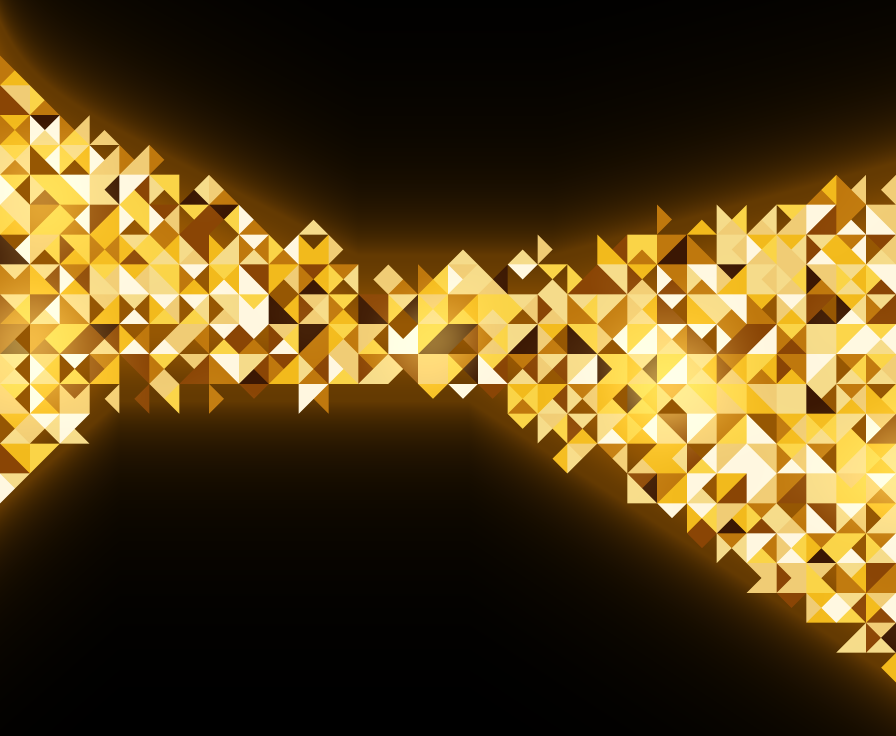
This background is drawn by a WebGL 2 fragment shader. Its source:

```glsl
#version 300 es
precision highp float;

uniform vec2 u_resolution;
out vec4 outColor;

const float COLUMNS = 30.0;
const float ROW_SHIFT = 0.79;
const int SAMPLES = 3;

const vec3 AMBER = vec3(1.0, 0.58, 0.02);
const vec3 HIGHLIGHT = vec3(1.0, 0.86, 0.42);
const vec3 GOLDS[8] = vec3[8](
    vec3(1.0, 0.97, 0.88), vec3(0.96, 0.86, 0.54),
    vec3(0.98, 0.83, 0.28), vec3(0.95, 0.73, 0.11),
    vec3(0.75, 0.47, 0.05), vec3(0.54, 0.27, 0.02),
    vec3(0.94, 0.80, 0.46), vec3(0.23, 0.09, 0.01));

float hash(vec3 p) {
    p = fract(p * vec3(0.1031, 0.1030, 0.0973));
    p += dot(p, p.yzx + 33.33);
    return fract((p.x + p.y) * p.z);
}

vec2 gradientAt(vec2 corner) {
    float angle = 6.2832 * hash(vec3(corner, 7.0));
    return vec2(cos(angle), sin(angle));
}

float gradientNoise(vec2 p) {
    vec2 i = floor(p), f = fract(p);
    vec2 u = f * f * (3.0 - 2.0 * f);
    float a = dot(gradientAt(i), f);
    float b = dot(gradientAt(i + vec2(1, 0)), f - vec2(1, 0));
    float c = dot(gradientAt(i + vec2(0, 1)), f - vec2(0, 1));
    float d = dot(gradientAt(i + vec2(1, 1)), f - vec2(1, 1));
    return mix(mix(a, b, u.x), mix(c, d, u.x), u.y);
}

// Outline of the ribbon, in cells above the lower edge
float ribbonTop(float x) {
    return 16.1 + 0.52 * max(12.0 - x, 0.0) + 1.6 * exp(-x)
         + 0.27 * max(x - 18.5, 0.0);
}

float ribbonBottom(float x) {
    return 11.2 - 0.88 * max(4.0 - x, 0.0) - 0.65 * max(x - 15.7, 0.0);
}

// Positive inside the ribbon, negative outside
float ribbonDepth(vec2 p) {
    return min(ribbonTop(p.x) - p.y, p.y - ribbonBottom(p.x));
}

// Warm haze around and behind the tiles
vec3 haze(float depth) {
    float outside = max(-depth, 0.0);
    float strength = 0.24 * exp(-0.9 * outside) + 0.15 * exp(-0.32 * outside)
                   + 0.2 * smoothstep(0.0, 2.5, depth);
    strength *= 1.0 - smoothstep(5.0, 12.0, outside);
    return AMBER * strength;
}

float spot(vec2 p, vec2 center, float radius) {
    vec2 q = (p - center) / radius;
    return exp(-dot(q, q));
}

// Bright patches along the ribbon
float sheen(vec2 p) {
    return spot(p, vec2(1.0, 13.0), 2.0) + 0.6 * spot(p, vec2(1.5, 18.0), 1.8)
         + 0.7 * spot(p, vec2(14.5, 13.2), 1.6) + spot(p, vec2(22.3, 11.8), 2.0)
         + 0.8 * spot(p, vec2(30.0, 9.0), 2.0);
}

// Each cell is cut by both diagonals: xy = outward direction, z = quarter index
vec3 quarter(vec2 f) {
    vec2 c = f - 0.5;
    if (abs(c.x) > abs(c.y)) return c.x > 0.0 ? vec3(1, 0, 0) : vec3(-1, 0, 2);
    return c.y > 0.0 ? vec3(0, 1, 1) : vec3(0, -1, 3);
}

vec3 scene(vec2 p) {
    vec3 color = haze(ribbonDepth(p));
    vec2 grid = p - vec2(0.0, ROW_SHIFT);
    vec2 cell = floor(grid);
    vec3 side = quarter(grid - cell);

    // Tiles thin out towards a ragged outline
    vec2 tileCenter = cell + vec2(0.5, 0.5 + ROW_SHIFT) + side.xy / 3.0;
    float ragged = ribbonDepth(tileCenter) + 0.8 * gradientNoise(tileCenter * 0.7);
    float coverage = 0.93 * smoothstep(-0.3, 1.2, ragged);
    if (hash(vec3(cell, side.z + 11.0)) > coverage) return color;

    // Some cells join neighbouring quarters into half squares
    float turn = floor(2.0 * hash(vec3(cell, 31.0)));
    float joined = floor(mod(side.z + turn, 4.0) / 2.0) + 20.0;
    float id = hash(vec3(cell, 41.0)) < 0.3 ? joined : side.z;
    float pick = hash(vec3(cell, id + 51.0));
    vec3 gold = GOLDS[int(pick * 7.35)];
    float light = clamp(0.55 * sheen(p) + 0.12 * gradientNoise(p * 0.4), 0.0, 0.6);
    return mix(gold, max(gold, HIGHLIGHT), light) + 0.15 * light * HIGHLIGHT;
}

void main() {
    // Average a small sample grid to smooth the tile edges
    vec3 color = vec3(0.0);
    for (int j = 0; j < SAMPLES; j++) {
        for (int i = 0; i < SAMPLES; i++) {
            vec2 offset = (vec2(i, j) + 0.5) / float(SAMPLES) - 0.5;
            vec2 p = (gl_FragCoord.xy + offset) / u_resolution.x * COLUMNS;
            color += min(scene(p), 1.0);
        }
    }
    outColor = vec4(color / float(SAMPLES * SAMPLES), 1.0);
}
```
